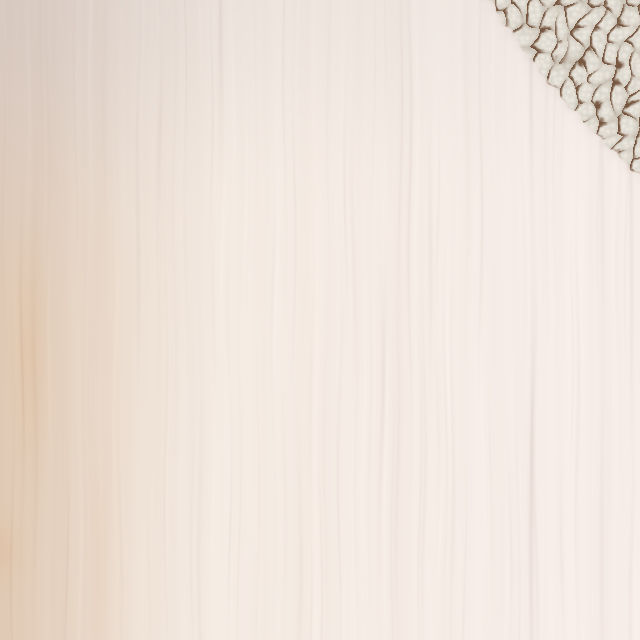
Give the GLSL for this texture, as a WebGL 2 fragment shader.

```glsl
#version 300 es
precision highp float;
// Pale vertical-grain wood with a chunky woven rug entering the upper right corner.
uniform vec2 u_resolution;
out vec4 fragColor;

const vec3 PALE_WOOD = vec3(0.958, 0.921, 0.890);
const vec3 ROSY_WOOD = vec3(0.968, 0.930, 0.911);
const vec3 HONEY = vec3(0.865, 0.770, 0.680);
const vec3 DUSK = vec3(0.835, 0.772, 0.735);
const vec3 GRAIN_TINT = vec3(0.65, 0.95, 1.15);
const vec3 WOOL = vec3(0.890, 0.872, 0.835);
const vec3 WOOL_SHADE = vec3(0.760, 0.725, 0.675);
const vec3 GAP_BROWN = vec3(0.440, 0.310, 0.220);

vec2 hash2(vec2 p) {
    vec3 q = fract(p.xyx * vec3(0.1031, 0.1030, 0.0973));
    q += dot(q, q.yzx + 33.33);
    return fract((q.xx + q.yz) * q.zy);
}

float bump(float x, float center, float width) {
    float d = (x - center) / width;
    return exp(-d * d);
}

float spot(vec2 p, vec2 center, vec2 size) {
    return bump(p.x, center.x, size.x) * bump(p.y, center.y, size.y);
}

// Layered sines, nearly constant in y and fine in x
float grain(vec2 p) {
    float sum = 0.0, freq = 38.0, amp = 1.0;
    for (int i = 0; i < 7; i++) {
        float k = float(i);
        float bend = 0.5 * sin(p.y * (3.0 + 0.6 * k) + k * 2.3 + p.x * 6.0);
        float fade = 0.65 + 0.35 * sin(p.y * (3.0 + 0.5 * k) + p.x * 17.0 + k * 4.1);
        sum += amp * fade * sin(p.x * freq + bend + k * 1.7);
        freq *= 1.47;
        amp *= 0.88;
    }
    return sum;
}

// Short soft streaks: one per strip, each with its own height and length
float wisps(vec2 p, float strips, float seed) {
    float x = (p.x + 0.0025 * sin(p.y * 13.0 + p.x * 20.0)) * strips;
    vec2 place = hash2(vec2(floor(x), seed));
    vec2 form = hash2(vec2(floor(x), seed + 17.0));
    float across = bump(fract(x), 0.35 + 0.3 * place.x, 0.14);
    return across * form.y * bump(p.y, place.y, 0.10 + 0.20 * form.x);
}

// Cellular noise: x = nearest distance, y = gap to the second, zw = offset to the nearest
vec4 cellular(vec2 p) {
    vec2 cell = floor(p), nearest = vec2(0.0);
    float first = 9.0, second = 9.0;
    for (int j = -1; j <= 1; j++) {
        for (int i = -1; i <= 1; i++) {
            vec2 id = cell + vec2(i, j);
            vec2 offset = id + 0.15 + 0.7 * hash2(id) - p;
            float d = length(offset);
            second = min(second, max(first, d));
            nearest = d < first ? offset : nearest;
            first = min(first, d);
        }
    }
    return vec4(first, second - first, nearest);
}

// Broad light falloff, then grain, wisps and a few faint seams
vec3 woodColor(vec2 p) {
    vec3 base = mix(PALE_WOOD, ROSY_WOOD, smoothstep(0.35, 0.95, p.x));
    base -= vec3(0.045, 0.043, 0.038) * smoothstep(0.65, 1.05, p.y) * (1.0 - 0.65 * p.x);
    vec3 side = mix(HONEY, DUSK, smoothstep(0.45, 1.0, p.y));
    float reach = mix(0.36, 0.42, p.y);
    base = mix(base, side, 0.95 * (1.0 - smoothstep(-0.08, reach, p.x)));

    float warmth = spot(p, vec2(0.045, 0.45), vec2(0.025, 0.16))
                 + spot(p, vec2(0.0, 0.14), vec2(0.03, 0.05))
                 + 0.7 * spot(p, vec2(0.155, 0.10), vec2(0.015, 0.18));
    base -= vec3(0.005, 0.025, 0.045) * warmth;
    float strength = mix(0.0050, 0.0036, smoothstep(0.0, 0.35, p.x));
    base += strength * grain(p) * GRAIN_TINT;
    float streaks = wisps(p, 46.0, 3.0) + wisps(p, 71.0, 8.0) - 0.5 * wisps(p, 59.0, 5.0);
    base -= vec3(0.022, 0.028, 0.031) * streaks;

    float x = p.x + 0.0012 * sin(p.y * 9.0);
    float seams = 0.9 * bump(x, 0.831, 0.0032) * (0.6 + 0.4 * sin(p.y * 8.0))
                + 0.5 * bump(x, 0.941, 0.0035) * (0.7 + 0.3 * sin(p.y * 11.0))
                + 0.6 * bump(x, 0.986, 0.0035) * smoothstep(0.2, 0.6, p.y)
                + 0.5 * bump(x, 0.600, 0.0035) * bump(p.y, 0.48, 0.14)
                + 0.5 * bump(x, 0.672, 0.0035) * bump(p.y, 0.60, 0.16)
                + 0.5 * bump(x, 0.215, 0.0035) * bump(p.y, 0.60, 0.18)
                + 0.4 * bump(x, 0.345, 0.0035) * smoothstep(0.6, 1.0, p.y);
    base -= vec3(0.050, 0.055, 0.055) * seams;
    return base + 0.012 * bump(x, 0.492, 0.006);
}

// Wool tufts with broken brown gaps under their lower left sides
vec3 rugColor(vec2 p) {
    vec2 q = mat2(0.89, 0.45, -0.45, 0.89) * p * vec2(38.0, 30.0);
    q += 0.20 * sin(q.yx * 2.7 + vec2(0.0, 1.6));
    vec4 tuft = cellular(q);
    float fluff = cellular(p * 110.0).x;
    vec3 wool = mix(WOOL, WOOL_SHADE, 0.5 * smoothstep(0.30, 0.85, tuft.x));
    wool += 0.10 * (0.42 - fluff);
    float side = smoothstep(-0.05, 0.40, dot(tuft.zw, vec2(0.9, 0.45)));
    float gap = 1.0 - smoothstep(0.05, 0.36, tuft.y + 0.22 * (fluff - 0.4));
    return mix(wool, GAP_BROWN, gap * mix(0.08, 0.95, side));
}

void main() {
    vec2 uv = gl_FragCoord.xy / u_resolution;
    float pixel = 1.0 / min(u_resolution.x, u_resolution.y);
    vec3 color = woodColor(uv);

    // Rug rim: a large circle with a slightly ragged outline
    float ragged = 0.002 * sin(uv.x * 190.0) + 0.0015 * sin(uv.y * 330.0 + 1.0);
    float rim = length(uv - vec2(1.862, 1.703)) - 1.303 + ragged;
    color -= vec3(0.04, 0.045, 0.05) * exp(-max(rim, 0.0) * 160.0);
    color = mix(rugColor(uv), color, smoothstep(-1.5 * pixel, 1.5 * pixel, rim));
    fragColor = vec4(clamp(color, 0.0, 1.0), 1.0);
}
```
